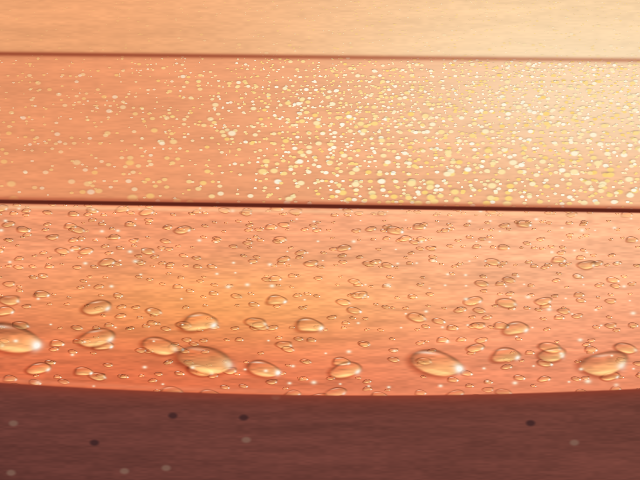
Reproduce this texture procedurally as a WebGL 1 fragment shader.

```glsl
precision highp float;
// Wet wooden boards receding into warm light, scattered with water drops.
uniform vec2 u_resolution;

float hash(vec2 p) { return fract(sin(dot(p, vec2(127.1, 311.7))) * 43758.5453); }

float noise(vec2 p) {
  vec2 i = floor(p), f = fract(p);
  f = f * f * (3.0 - 2.0 * f);
  return mix(mix(hash(i), hash(i + vec2(1.0, 0.0)), f.x),
             mix(hash(i + vec2(0.0, 1.0)), hash(i + 1.0), f.x), f.y);
}

// Streaks along the boards, centred on zero.
float woodGrain(vec2 p) {
  return noise(p * vec2(3.0, 45.0)) * 0.3 + noise(p * vec2(14.0, 130.0)) * 0.35
       + noise(p * vec2(70.0, 300.0)) * 0.35 - 0.5;
}

float blob(vec2 p, vec2 centre, vec2 radius) {
  vec2 d = (p - centre) / radius;
  return exp(-dot(d, d));
}

float line(float offset, float width) { return exp(-offset * offset / (width * width)); }

// Perspective rows of jittered ellipses: xy = offset in radii, z = random, w = radius.
vec4 scatter(vec2 p, float cell, float seed) {
  float v = -log(1.15 - p.y) * 1.6 / cell;
  float row = floor(v);
  float width = exp(-(row + 0.5) * cell / 1.6) * cell;
  float u = p.x / width + 7.0 * hash(vec2(row, seed));
  vec2 id = vec2(floor(u), row) + seed * 17.3;
  float size = hash(id + 4.7);
  float r = mix(0.13, 0.31, size * size);
  vec2 jitter = (vec2(hash(id), hash(id + 9.2)) - 0.5) * vec2(0.36, 0.42);
  vec2 d = (vec2(fract(u), fract(v)) - 0.5 - jitter) / (r * vec2(1.0, 0.78));
  return vec4(d, hash(id + 31.4), r * width);
}

// Lens-like drop: contact shadow, dark rim, warm near side and white glints.
vec3 drop(vec3 col, vec2 d, float radius, float seed, float grain) {
  float soft = min(0.4, 1.6 / (u_resolution.y * radius) + 0.04);
  d += 0.13 * sin(d.yx * 2.3 + seed * 6.3);
  float e = length(d);
  float shade = 1.0 - smoothstep(0.85, 1.35, length(d + vec2(0.1, 0.12)));
  vec3 wet = col * mix(vec3(1.0), vec3(0.82, 0.68, 0.62), shade);
  float lit = 1.0 - smoothstep(-0.7, 0.7, d.y - 0.45 * d.x);
  vec3 fill = mix(col * vec3(0.93, 0.86, 0.82), vec3(1.0, 0.77, 0.50), 0.1 + 0.6 * lit);
  fill *= (1.0 - 0.3 * smoothstep(0.7, 1.0, e) * smoothstep(0.5, -0.5, -d.y)) * (1.0 + 0.3 * grain);
  fill += vec3(0.14, 0.17, 0.12) * blob(d, vec2(0.1, -0.72), vec2(0.6, 0.16));
  col = mix(wet, fill, 1.0 - smoothstep(1.0 - soft, 1.0 + soft, e));
  float glint = blob(d, vec2(0.85, -0.35), vec2(0.2, 0.36)) + 0.5 * blob(d, vec2(-0.2, 0.7), vec2(0.4, 0.12));
  return mix(col, vec3(1.0, 0.97, 0.92), min(1.0, glint * (0.5 + 0.7 * seed)));
}

vec3 frontBoard(vec2 p, float grain) {
  vec3 col = mix(vec3(0.86, 0.43, 0.28), vec3(0.94, 0.60, 0.43), smoothstep(0.17, 0.5, p.y));
  col += vec3(0.07, 0.13, 0.13) * smoothstep(0.25, 1.2, p.x);
  col += vec3(0.06, 0.09, 0.0) * blob(p, vec2(0.5, 0.36), vec2(0.4, 0.09));
  col *= 1.0 + 0.3 * grain;
  for (int i = 0; i < 3; i++) {
    vec4 s = scatter(p, 0.045 + 0.022 * float(i), float(i) + 2.0);
    if (s.z < 0.5) col = drop(col, s.xy, s.w, s.z * 2.0, grain);
  }
  // Medium drops, then a near row of large ones.
  for (int i = 0; i < 16; i++) {
    float k = float(i), j = k - 6.0;
    vec2 c = vec2(0.01 + 0.21 * k - 0.02 * sin(k * 1.1), 0.352 - 0.007 * k + 0.016 * sin(k * 1.9));
    float r = 0.027 + 0.009 * sin(k * 1.5 - 1.4);
    if (i > 5) {
      c = vec2(0.02 + 0.1424 * j + 0.042 * sin(j * 1.2), 0.276 - 0.005 * j - 0.026 * sin(0.9 * (j - 2.6)));
      r = 0.044 + 0.014 * cos(j * 2.094) - 0.0012 * j;
    }
    col = drop(col, (p - c) / (r * vec2(1.0, 0.52)), r, hash(vec2(k, 8.0)), grain);
  }
  // Pinpoint reflections.
  vec4 s = scatter(p, 0.055, 51.0);
  float spark = step(s.z, 0.12 + 0.25 * p.x) * blob(s.xy, vec2(0.0), vec2(0.45, 0.6));
  return mix(col, vec3(1.0, 0.95, 0.85), 0.9 * spark);
}

vec3 farBoards(vec2 p, float grain, float seamY) {
  float glow = blob(p, vec2(1.28, 0.80), vec2(0.5, 0.17));
  float haze = smoothstep(0.1, 1.25, p.x), top = smoothstep(-0.003, 0.003, p.y - seamY);
  vec3 col = mix(vec3(0.92, 0.59, 0.41), vec3(0.96, 0.70, 0.52), haze);
  col = mix(col, mix(vec3(0.94, 0.65, 0.45), vec3(0.98, 0.82, 0.63), haze), top);
  col = mix(col * (1.0 + 0.15 * grain), vec3(1.0, 0.91, 0.77), 0.75 * glow);
  // Out-of-focus sparkles thicken towards the light.
  float density = 0.2 + 0.5 * smoothstep(0.2, 0.9, p.x + 0.2 * noise(p * 9.0) - 0.1);
  density = max(density * mix(1.0, 0.5, smoothstep(0.78, 0.88, p.y)), 0.7 * glow) * mix(1.0, 0.3, top);
  for (int i = 0; i < 5; i++) {
    vec4 s = scatter(p, 0.042 + 0.008 * float(i), float(i) + 21.0);
    float on = step(s.z, density) * (0.45 + 0.55 * smoothstep(0.1, 0.7, p.x)) * mix(1.0, 0.35, top);
    vec2 d = s.xy * vec2(1.0, 0.75);
    col *= 1.0 - 0.12 * on * blob(d, vec2(-0.2, 0.8), vec2(1.0, 0.5));
    vec3 tint = mix(vec3(1.0, 0.84, 0.48), vec3(1.0, 0.98, 0.90), fract(s.z * 13.0));
    col = mix(col, tint, on * (1.0 - smoothstep(0.5, 1.15, length(d))));
  }
  return mix(col, vec3(0.62, 0.30, 0.20), line(p.y - seamY, 0.005) * mix(0.95, 0.5, haze));
}

vec3 frontFace(vec2 p, float grain, float below) {
  vec3 col = mix(vec3(0.41, 0.225, 0.20), vec3(0.46, 0.26, 0.22), 0.5 * p.x + 0.9 * p.y) * (1.0 + 0.3 * grain);
  vec2 q = p * vec2(13.0, 20.0), id = floor(q);
  float speck = step(0.9, hash(id + 6.0)) * (1.0 - smoothstep(0.06, 0.18, length(fract(q) - 0.3 - 0.4 * hash(id))));
  col = mix(col, mix(vec3(0.2, 0.12, 0.13), vec3(0.52, 0.4, 0.34), step(0.6, hash(id + 2.0))), 0.7 * speck);
  return mix(col, vec3(0.57, 0.24, 0.17), 0.9 * exp(-below / 0.014));
}

void main() {
  vec2 p = gl_FragCoord.xy / u_resolution.y;
  float aa = 1.2 / u_resolution.y, grain = woodGrain(p);
  float gap = p.y - 0.580 + 0.0145 * p.x;
  float above = p.y - 0.176 - 0.045 * (p.x - 0.77) * (p.x - 0.77);
  vec3 col = gap > 0.0 ? farBoards(p, grain, 0.888 - 0.010 * p.x) : frontBoard(p, grain);
  // Dark gap with a bright lip, then the rounded front edge.
  col = mix(col, vec3(1.0, 0.78, 0.59), 0.6 * line(gap + 0.011, 0.004));
  col = mix(col, vec3(0.70, 0.34, 0.23), 0.7 * line(gap - 0.005, 0.006));
  col = mix(col, vec3(0.37, 0.14, 0.10), 1.0 - smoothstep(0.004 - aa, 0.004 + aa, abs(gap)));
  col = mix(col, vec3(0.93, 0.55, 0.40), 0.45 * line(above - 0.007, 0.005));
  col = mix(frontFace(p, grain, max(-above, 0.0)), col, smoothstep(-aa, aa, above));
  gl_FragColor = vec4(clamp(col, 0.0, 1.0), 1.0);
}
```
